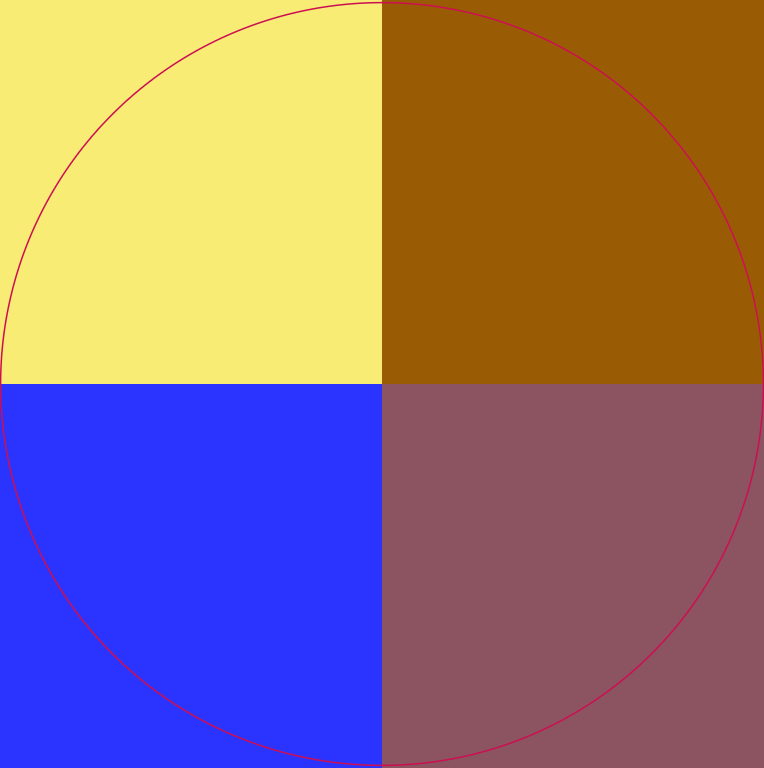
A WebGL 2 fragment shader for this background:

```glsl
#version 300 es
precision highp float;
// Four flat colour quadrants with a thin crimson circle touching the canvas sides.

#define RADIUS 0.4992
#define LINE_WIDTH 0.0020
#define YELLOW vec3(0.976, 0.925, 0.457)
#define BROWN vec3(0.600, 0.360, 0.020)
#define BLUE vec3(0.170, 0.200, 1.000)
#define MAUVE vec3(0.550, 0.325, 0.380)
#define CRIMSON vec3(0.800, 0.060, 0.320)

uniform vec2 u_resolution;
out vec4 fragColor;

// Pixel coverage of the region where the signed distance is negative.
float coverage(float dist, float pixel) {
    return clamp(0.5 - dist / pixel, 0.0, 1.0);
}

float ringDistance(vec2 p, float radius, float width) {
    return abs(length(p) - radius) - 0.5 * width;
}

void main() {
    // Centred coordinates, with the shorter canvas side as one unit.
    float pixel = 1.0 / min(u_resolution.x, u_resolution.y);
    vec2 p = (gl_FragCoord.xy - 0.5 * u_resolution) * pixel;

    // Quadrants
    float right = coverage(-p.x, pixel);
    float top = coverage(-p.y, pixel);
    vec3 color = mix(mix(BLUE, MAUVE, right), mix(YELLOW, BROWN, right), top);

    // Circle outline
    float ring = coverage(ringDistance(p, RADIUS, LINE_WIDTH), pixel);
    color = mix(color, CRIMSON, ring);

    fragColor = vec4(color, 1.0);
}
```
